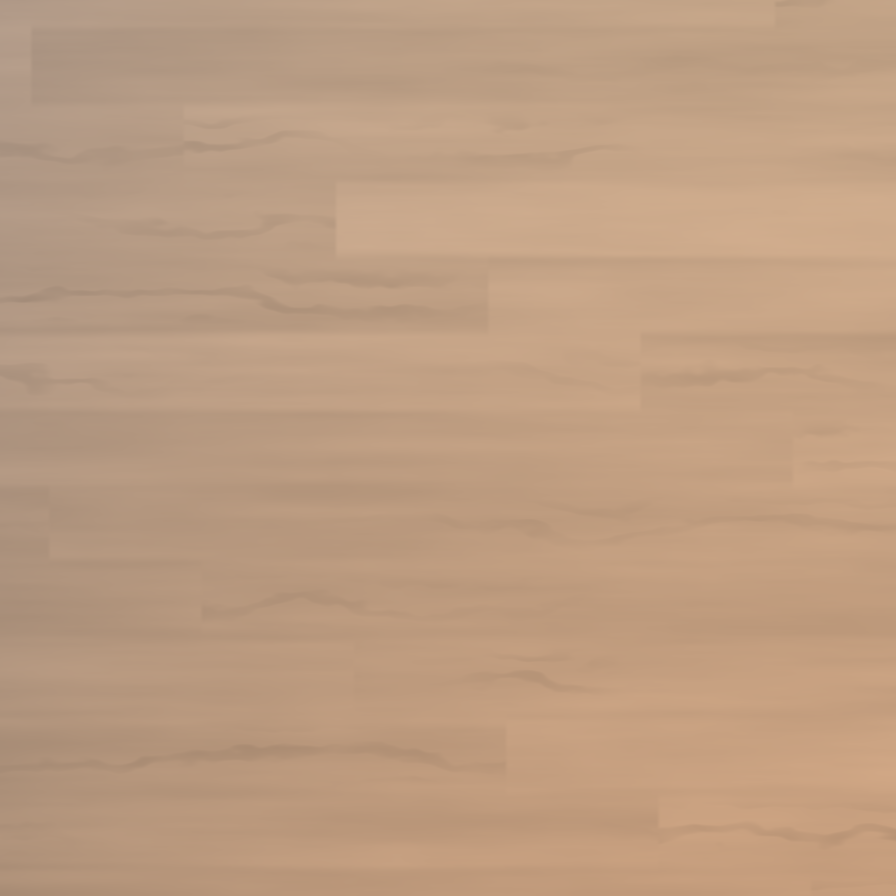
This texture is drawn by a WebGL 2 fragment shader. Its source:

```glsl
#version 300 es
precision highp float;
// Pale oak plank floor: staggered horizontal boards with soft grain under warm side light.

uniform vec2 u_resolution;
out vec4 fragColor;

const float ROW_HEIGHT = 0.0853;      // board width, in canvas heights
const float ROW_OFFSET = 0.0312;      // first seam below the top edge
const float JOINT_START = 0.035;      // end joint of row zero
const float JOINT_STEP = 0.17;        // stagger from row to row
const float JOINT_SOFT = 0.003;
const float SEAM_SOFT = 0.07;         // in board widths
const float SEAM_DARK = 0.014;
const float TONE_RANGE = 0.06;        // variation between boards
const float STREAK_DEPTH = 0.11;
const float FIGURE_DEPTH = 0.075;     // dark flame marks
const float FIGURE_CHANCE = 0.55;
const float MOTTLE_DEPTH = 0.02;

const vec3 TOP_LEFT = vec3(0.700, 0.610, 0.540);
const vec3 TOP_RIGHT = vec3(0.780, 0.655, 0.540);
const vec3 BOTTOM_LEFT = vec3(0.685, 0.570, 0.475);
const vec3 BOTTOM_RIGHT = vec3(0.785, 0.625, 0.495);

float hash(vec2 p) {
    return fract(sin(dot(p, vec2(127.1, 311.7))) * 43758.5453);
}

float noise(vec2 p) {
    vec2 cell = floor(p);
    vec2 f = fract(p);
    f = f * f * (3.0 - 2.0 * f);
    float low = mix(hash(cell), hash(cell + vec2(1.0, 0.0)), f.x);
    float high = mix(hash(cell + vec2(0.0, 1.0)), hash(cell + vec2(1.0, 1.0)), f.x);
    return mix(low, high, f.y);
}

float fbm(vec2 p) {
    float sum = 0.0;
    float weight = 0.5;
    for (int i = 0; i < 4; i++) {
        sum += weight * noise(p);
        p = p * 2.03 + 17.3;
        weight *= 0.5;
    }
    return sum / 0.9375;
}

// Wavy dark grain lines gathered along the middle of some boards
float flameFigure(vec2 p, vec2 seed) {
    float warp = fbm(vec2(p.x * 9.0, p.y * 1.8) + seed);
    float bands = sin(6.2832 * (p.y * 2.2 + warp * 1.9));
    float across = smoothstep(0.05, 0.4, p.y) * smoothstep(0.95, 0.6, p.y);
    float along = smoothstep(0.35, 0.75, noise(vec2(p.x * 5.0, 0.5) + seed));
    float broken = 0.4 + 0.6 * noise(vec2(p.x * 32.0, p.y * 5.0) + seed);
    return smoothstep(0.1, 1.0, bands) * across * along * broken;
}

// Relative brightness of one board; p is (canvas x, position across the board)
float boardShade(vec2 p, vec2 id) {
    vec2 seed = floor(vec2(hash(id + 3.7), hash(id + 8.1)) * 90.0);
    float tone = (hash(id + 1.3) - 0.5) * TONE_RANGE;
    float streak = (fbm(vec2(p.x * 2.5, p.y * 2.6) + seed) - 0.5) * STREAK_DEPTH;
    float figured = step(hash(id + 5.9), FIGURE_CHANCE);
    return tone + streak - FIGURE_DEPTH * figured * flameFigure(p, seed);
}

// Two boards meeting at the end joint of a row
float rowShade(float x, float rowPos, float row) {
    float joint = fract(JOINT_START + JOINT_STEP * row);
    vec2 p = vec2(x, rowPos - row);
    float side = smoothstep(-JOINT_SOFT, JOINT_SOFT, x - joint);
    return mix(boardShade(p, vec2(row, 0.0)), boardShade(p, vec2(row, 1.0)), side);
}

void main() {
    vec2 uv = gl_FragCoord.xy / u_resolution;
    float rowPos = (1.0 - uv.y - ROW_OFFSET) / ROW_HEIGHT;

    // Blend the rows on either side of the nearest seam
    float seam = floor(rowPos + 0.5);
    float fromSeam = rowPos - seam;
    float shade = mix(rowShade(uv.x, rowPos, seam - 1.0),
                      rowShade(uv.x, rowPos, seam),
                      smoothstep(-SEAM_SOFT, SEAM_SOFT, fromSeam));
    float seamStrength = noise(vec2(uv.x * 6.0, seam * 7.0));
    shade -= SEAM_DARK * seamStrength * smoothstep(2.0 * SEAM_SOFT, 0.0, abs(fromSeam));

    // Faint blotches shared by all boards
    shade += (fbm(uv * vec2(14.0, 26.0)) - 0.5) * MOTTLE_DEPTH;

    // Cool at the left, warm at the right
    float light = 1.0 - (1.0 - uv.x) * (1.0 - uv.x);
    vec3 wood = mix(mix(BOTTOM_LEFT, BOTTOM_RIGHT, light),
                    mix(TOP_LEFT, TOP_RIGHT, light), uv.y);
    fragColor = vec4(wood * (1.0 + shade), 1.0);
}
```
